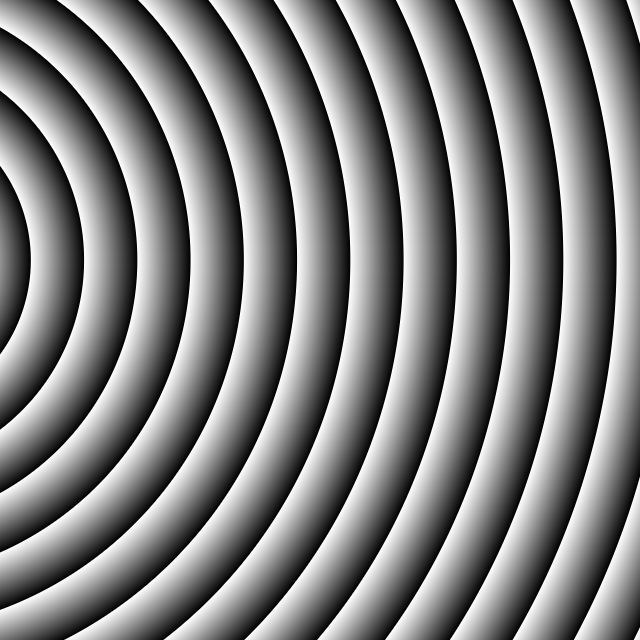
Reproduce this pattern procedurally as a WebGL 1 fragment shader.

```glsl
precision highp float;

uniform vec2 u_resolution;

const vec2 RING_CENTER = vec2(-0.2014, 0.5935);
const float RING_WIDTH = 0.0832;
const vec3 INNER_COLOR = vec3(1.0);
const vec3 OUTER_COLOR = vec3(0.0);

// Falling ramp per ring, with its jump softened over one pixel
float ringRamp(float radius, float pixel) {
    float soft = pixel / RING_WIDTH;
    float phase = fract(radius / RING_WIDTH + 0.5 * soft);
    float fall = 1.0 - phase + 0.5 * soft;
    float rise = phase / soft;
    return clamp(min(rise, fall), 0.0, 1.0);
}

void main() {
    float side = min(u_resolution.x, u_resolution.y);
    vec2 p = gl_FragCoord.xy / side;

    // Concentric gradient bands
    float light = ringRamp(distance(p, RING_CENTER), 1.0 / side);
    gl_FragColor = vec4(mix(OUTER_COLOR, INNER_COLOR, light), 1.0);
}
```
